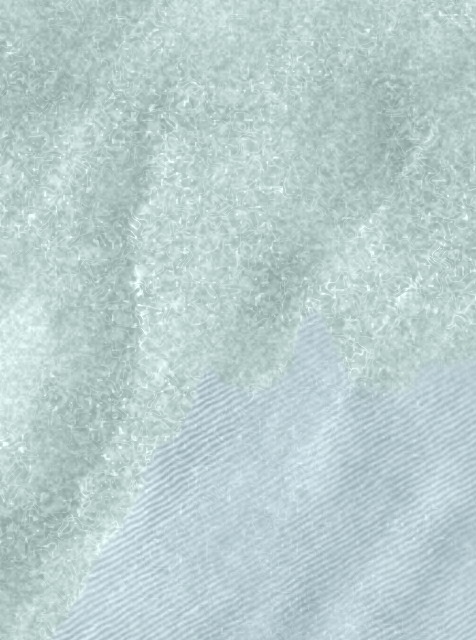
Give the GLSL for this texture, as a Shadertoy shader.

```glsl
const vec3 TEAL = vec3(0.722, 0.808, 0.796);
const vec3 ICE_BLUE = vec3(0.728, 0.806, 0.832);
const vec3 LIGHT_TINT = vec3(1.0, 0.96, 0.96);

float hash(vec2 cell) {
    vec3 q = fract(vec3(cell.xyx) * 0.1031);
    q += dot(q, q.yzx + 33.33);
    return fract((q.x + q.y) * q.z);
}

float noise(vec2 p) {
    vec2 cell = floor(p), f = fract(p);
    f = f * f * (3.0 - 2.0 * f);
    return mix(mix(hash(cell), hash(cell + vec2(1, 0)), f.x),
               mix(hash(cell + vec2(0, 1)), hash(cell + vec2(1, 1)), f.x), f.y);
}

float fbm(vec2 p) {
    float sum = 0.0, weight = 0.5;
    for (int i = 0; i < 5; i++) {
        sum += weight * noise(p);
        p = mat2(1.6, 1.2, -1.2, 1.6) * p + 17.3;
        weight *= 0.5;
    }
    return sum;
}

// Thin winding flecks along the mid level of a warped noise
float flecks(vec2 p, float scale) {
    vec2 warp = vec2(noise(p * 60.0), noise(p * 60.0 + 41.0)) - 0.5;
    float n = noise(p * scale + warp * 3.0);
    return 1.0 - smoothstep(0.0, 0.28, abs(n - 0.5));
}

// Bright edge with a soft glow on its right side
float crest(float d, float width, float glow) {
    return exp(-abs(d) / width) + 0.4 * exp(-abs(d) / glow) * smoothstep(-width, width, d);
}

// Evenly spaced slanted wrinkles
float wrinkles(vec2 p, float frequency) {
    float bend = 1.3 * fbm(p * 9.0) + 0.35 * noise(p * 55.0);
    return sin(6.2832 * (dot(p, vec2(-0.50, 0.866)) * frequency + bend));
}

float mainFold(float y) {
    float upper = max(y - 0.62, 0.0);
    return min(0.013 + 0.49 * y, 0.221 + 1.2 * upper * upper);
}

void mainImage(out vec4 fragColor, in vec2 fragCoord) {
    vec2 p = fragCoord / iResolution.y;
    vec2 wobble = vec2(fbm(p * 14.0), fbm(p * 14.0 + 50.0)) - 0.48;
    vec2 q = p + 0.05 * wobble;
    vec2 slant = vec2(dot(q, vec2(0.83, -0.55)), dot(q, vec2(0.55, 0.83)));

    // Broad slanted clouds
    float streaks = fbm(slant * vec2(16.0, 4.0) + 7.0);
    float tone = 0.18 * (streaks - 0.48) + 0.10 * (fbm(p * 7.0 + 20.0) - 0.48);

    // Main fold: shaded hollow on the left, pale slope on the right
    float foldDistance = q.x - mainFold(q.y);
    float foldFade = 1.0 - smoothstep(0.72, 0.95, p.y);
    float hollow = smoothstep(-0.17, -0.02, foldDistance) * (1.0 - smoothstep(-0.008, 0.004, foldDistance));
    float slope = smoothstep(0.0, 0.012, foldDistance) * (1.0 - smoothstep(0.03, 0.12, foldDistance));
    tone += foldFade * (0.025 * slope - 0.045 * hollow);

    // Pale patch at the left edge
    float patchEdge = 0.055 + 0.035 * smoothstep(0.38, 0.42, q.y);
    float patchHeight = smoothstep(0.10, 0.40, q.y) * (1.0 - smoothstep(0.50, 0.56, q.y));
    tone += 0.06 * patchHeight * (1.0 - smoothstep(-0.015, 0.008, q.x - patchEdge));
    tone += 0.05 * exp(-abs(p.x) / 0.03) * smoothstep(0.56, 0.66, p.y) * (1.0 - smoothstep(0.70, 0.82, p.y));

    // Blue wrinkled area at the lower right
    float blueTop = 0.39 + 0.05 * smoothstep(0.60, 0.70, q.x)
                  + 0.12 * exp(-pow((q.x - 0.49) / 0.045, 2.0))
                  + 0.04 * exp(-pow((q.x - 0.33) / 0.03, 2.0));
    float blueSide = q.x - 0.09 - 0.55 * q.y;
    float blue = smoothstep(-0.008, 0.015, blueSide) * (1.0 - smoothstep(-0.015, 0.015, q.y - blueTop));

    // Grain
    float fine = noise(p * 240.0) + noise(p * 150.0 + 9.0) - 1.0;
    float worms = flecks(p, 130.0);
    float fleckPatch = smoothstep(0.30, 0.65, fbm(p * 11.0 + 80.0));
    float grainAmount = mix(1.0, 0.5, blue);
    tone += grainAmount * (0.085 * fine + (0.03 + 0.045 * fleckPatch) * (worms - 0.5));
    float spark = smoothstep(0.76, 0.95, noise(p * 170.0 + 31.0));
    tone += 0.09 * grainAmount * spark * (0.4 + fleckPatch);

    // Wrinkles, strongest near the edge of the blue area
    float wrinklePatch = smoothstep(0.36, 0.58, fbm(slant * vec2(12.0, 5.0) + 60.0));
    float nearEdge = 1.0 - smoothstep(0.05, 0.25, blueSide);
    float wrinkleAmount = blue * (0.25 + 0.5 * wrinklePatch + 0.35 * nearEdge);
    tone += 0.06 * wrinkleAmount * wrinkles(p, 105.0);

    // Broken bright crests
    float broken = (0.35 + 0.65 * worms) * smoothstep(0.25, 0.60, fbm(p * 18.0 + 5.0));
    float crestHeight = 0.55 + 0.6 * exp(-pow((p.y - 0.56) / 0.15, 2.0));
    tone += 0.16 * broken * crestHeight * foldFade * crest(foldDistance, 0.005, 0.022);
    float sideFade = 1.0 - smoothstep(0.32, 0.44, p.y);
    tone += 0.09 * broken * sideFade * crest(-blueSide, 0.005, 0.02);
    for (int i = 0; i < 4; i++) {
        float k = float(i);
        float d = slant.x - (0.02 + 0.11 * k - 0.05 * hash(vec2(k, 3.0)));
        float along = smoothstep(0.45, 0.62, noise(vec2(slant.y * 5.0, k * 7.0)));
        tone += 0.11 * broken * along * (1.0 - 0.6 * blue) * crest(d, 0.005, 0.025);
    }

    vec3 color = mix(TEAL, ICE_BLUE, blue) + tone * LIGHT_TINT;
    fragColor = vec4(clamp(color, 0.0, 1.0), 1.0);
}
```
